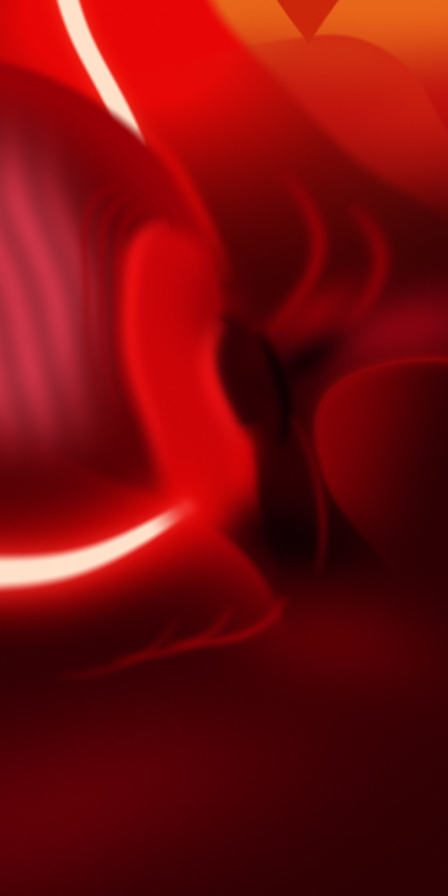
A Shadertoy shader for this background:

```glsl
// Draws flowing red satin folds with orange petals and two cream highlights.

const vec3 CREAM = vec3(1.0, 0.88, 0.79);
const vec3 SCARLET = vec3(0.91, 0.02, 0.02);
const vec3 CRIMSON = vec3(0.6, 0.0, 0.025);
const vec3 WINE = vec3(0.38, 0.0, 0.02);
const vec3 DEEP = vec3(0.18, 0.0, 0.012);
const vec3 SHADE = vec3(0.06, 0.0, 0.008);

// Soft rotated ellipse
float glow(vec2 p, vec2 center, vec2 radius, float angle) {
    float c = cos(angle), s = sin(angle);
    p -= center;
    p = vec2(c * p.x + s * p.y, c * p.y - s * p.x) / radius;
    return exp(-dot(p, p));
}

// Quadratic curve: signed side distance, distance, position along it
vec3 curve(vec2 p, vec2 a, vec2 b, vec2 c) {
    vec3 best = vec3(0.0, 9.0, 0.0);
    vec2 start = a;
    for (int i = 1; i <= 20; i++) {
        float t = float(i) / 20.0;
        vec2 end = mix(mix(a, b, t), mix(b, c, t), t);
        vec2 e = end - start, q = p - start;
        float h = clamp(dot(q, e) / dot(e, e), 0.0, 1.0);
        float d = length(q - e * h);
        if (d < best.y)
            best = vec3((e.x * q.y - e.y * q.x) / length(e), d, t + (h - 1.0) / 20.0);
        start = end;
    }
    return best;
}

// Soft line that fades out at both ends
float wisp(vec2 p, vec2 a, vec2 b, vec2 c, float width) {
    vec3 k = curve(p, a, b, c);
    return exp(-k.y * k.y / (width * width)) * sqrt(max(sin(3.1416 * k.z), 0.0));
}

float hash(vec2 p) {
    return fract(sin(dot(p, vec2(127.1, 311.7))) * 43758.5453);
}

void mainImage(out vec4 fragColor, in vec2 fragCoord) {
    // Canvas space: x runs 0 to 1, y runs 0 to 2 downward
    vec2 uv = fragCoord / iResolution.xy;
    vec2 p = vec2(uv.x, 2.0 - 2.0 * uv.y);
    p += 0.006 * sin(p.yx * vec2(17.0, 13.0) + 2.0 * p);

    // Upper red backdrop
    vec3 col = mix(DEEP, SCARLET, min(1.0, 1.25 * glow(p, vec2(0.3, 0.04), vec2(0.5, 0.38), 0.15)));

    // Orange petals
    vec3 k = curve(p, vec2(0.46, -0.02), vec2(0.58, 0.22), vec2(1.02, 0.52));
    vec3 petal = mix(vec3(0.91, 0.4, 0.1), vec3(0.74, 0.06, 0.05), smoothstep(0.0, 0.25, p.y));
    petal = mix(petal, WINE, smoothstep(0.22, 0.5, p.y));
    col = mix(col, petal, smoothstep(0.015, -0.025, k.x) * smoothstep(0.58, 0.38, p.y));
    k = curve(p, vec2(0.71, 0.08), vec2(0.85, 0.05), vec2(0.94, 0.2));
    col = mix(col, vec3(0.8, 0.13, 0.06), 0.8 * smoothstep(-0.006, 0.006, k.x) * exp(-k.y * 7.0));
    col = mix(col, vec3(0.8, 0.15, 0.04), smoothstep(0.0, 0.012, 0.105 - p.y - 1.4 * abs(p.x - 0.69)));

    // Upper cream highlight
    k = curve(p, vec2(0.14, -0.03), vec2(0.2, 0.13), vec2(0.3, 0.32));
    col = mix(col, vec3(1.0, 0.3, 0.17), 0.6 * exp(-k.y * k.y * 900.0));
    col = mix(col, CREAM, smoothstep(0.029, 0.017, k.y));

    // Left shoulder and its rosy sheen
    k = curve(p, vec2(-0.05, 0.12), vec2(0.42, 0.26), vec2(0.47, 0.56));
    vec3 shoulder = mix(CRIMSON, WINE, smoothstep(0.02, 0.2, k.x));
    col = mix(col, shoulder, smoothstep(-0.014, 0.016, k.x) * smoothstep(1.35, 1.1, p.y));
    col = mix(col, SCARLET, 0.6 * wisp(p, vec2(0.3, 0.28), vec2(0.44, 0.36), vec2(0.5, 0.64), 0.018));
    float sheen = smoothstep(0.15, 0.8, glow(p, vec2(0.0, 0.65), vec2(0.24, 0.38), -0.18));
    float streak = 0.92 + 0.08 * sin(70.0 * p.x - 9.0 * p.y + 3.0 * sin(5.0 * p.y));
    col = mix(col, vec3(0.79, 0.2, 0.27) * streak, sheen);
    col = mix(col, vec3(0.28, 0.0, 0.015), 0.75 * glow(p, vec2(0.08, 1.09), vec2(0.28, 0.08), -0.1));
    for (float i = 0.0; i < 3.0; i++) {
        vec2 shift = vec2(0.035 * i, 0.02 * i);
        col = mix(col, CRIMSON, 0.5 * wisp(p - shift, vec2(0.28, 0.41), vec2(0.12, 0.42), vec2(0.23, 0.9), 0.012));
    }

    // Central ribbon with a dark pocket
    k = curve(p, vec2(0.36, 0.6), vec2(0.36, 0.85), vec2(0.47, 1.09));
    col = mix(col, vec3(0.8, 0.015, 0.03), smoothstep(0.125, 0.06, k.y));
    col = mix(col, CRIMSON, 0.7 * glow(p, vec2(0.47, 0.7), vec2(0.07, 0.12), -0.5));
    col = mix(col, vec3(0.96, 0.07, 0.08), 0.7 * wisp(p, vec2(0.38, 0.5), vec2(0.2, 0.5), vec2(0.37, 1.06), 0.02));
    float pocket = smoothstep(0.3, 0.65, glow(p, vec2(0.555, 0.86), vec2(0.075, 0.175), -0.3));
    col = mix(col, DEEP, pocket);
    col = mix(col, vec3(0.93, 0.07, 0.08), 0.8 * wisp(p, vec2(0.5, 0.72), vec2(0.42, 0.84), vec2(0.55, 1.02), 0.024));
    col = mix(col, SCARLET, 0.7 * wisp(p, vec2(0.53, 0.95), vec2(0.58, 1.1), vec2(0.42, 1.18), 0.035));

    // Twisted folds on the right
    col = mix(col, vec3(0.56, 0.015, 0.07), 0.9 * glow(p, vec2(0.9, 0.74), vec2(0.2, 0.085), -0.15));
    col = mix(col, CRIMSON, 0.7 * glow(p, vec2(0.71, 0.69), vec2(0.1, 0.05), -0.6));
    col = mix(col, CRIMSON, 0.8 * wisp(p, vec2(0.63, 0.38), vec2(0.8, 0.54), vec2(0.59, 0.76), 0.02));
    col = mix(col, CRIMSON, 0.7 * wisp(p, vec2(0.78, 0.45), vec2(0.92, 0.6), vec2(0.76, 0.74), 0.022));
    col = mix(col, SHADE, 0.8 * glow(p, vec2(0.69, 0.8), vec2(0.1, 0.035), -0.6));
    col = mix(col, SHADE, wisp(p, vec2(0.58, 0.74), vec2(0.66, 0.86), vec2(0.62, 1.0), 0.016));

    // Right panel
    k = curve(p, vec2(1.02, 0.81), vec2(0.5, 0.78), vec2(0.82, 1.22));
    vec3 panel = mix(vec3(0.5, 0.0, 0.02), DEEP, smoothstep(0.72, 1.05, p.x + 0.25 * (p.y - 0.9)));
    col = mix(col, panel, smoothstep(0.006, -0.012, k.x) * smoothstep(1.45, 1.1, p.y));
    col = mix(col, vec3(0.68, 0.02, 0.03), 0.6 * exp(-k.y * 80.0) * smoothstep(1.2, 0.85, p.y));
    col = mix(col, SHADE, 0.95 * glow(p, vec2(0.64, 1.2), vec2(0.17, 0.085), 0.2));
    col = mix(col, WINE, 0.8 * wisp(p, vec2(0.64, 0.92), vec2(0.77, 1.1), vec2(0.7, 1.28), 0.012));

    // Lower cloth
    col = mix(col, DEEP, smoothstep(1.22, 1.45, p.y));
    col = mix(col, vec3(0.4, 0.0, 0.03), 0.9 * glow(p, vec2(0.12, 1.8), vec2(0.6, 0.21), -0.25));
    col = mix(col, WINE, 0.85 * glow(p, vec2(0.74, 1.43), vec2(0.25, 0.11), 0.2));
    k = curve(p, vec2(0.4, 1.13), vec2(0.56, 1.2), vec2(0.63, 1.37));
    col = mix(col, CRIMSON, smoothstep(-0.012, 0.02, k.x) * exp(-k.y * 6.0) * smoothstep(1.48, 1.2, p.y));
    for (float i = 0.0; i < 3.0; i++) {
        vec2 shift = vec2(-0.12, 0.03) * i;
        col = mix(col, CRIMSON, (0.7 - 0.2 * i) * wisp(p - shift, vec2(0.63, 1.32), vec2(0.6, 1.44), vec2(0.37, 1.445), 0.012));
    }

    // Lower cream highlight and its red halo
    k = curve(p, vec2(-0.05, 1.285), vec2(0.22, 1.27), vec2(0.42, 1.14));
    col = mix(col, SCARLET, 0.95 * exp(-k.y * k.y * 120.0));
    float core = mix(0.05, 0.022, k.z);
    col = mix(col, vec3(0.95, 0.3, 0.27), 0.6 * exp(-k.y * k.y / (core * core)));
    col = mix(col, CREAM, smoothstep(core, 0.35 * core, k.y) * smoothstep(1.0, 0.8, k.z));

    // Faint grain
    col += 0.008 * (hash(floor(uv * vec2(256.0, 512.0))) - 0.5);
    fragColor = vec4(clamp(col, 0.0, 1.0), 1.0);
}
```
